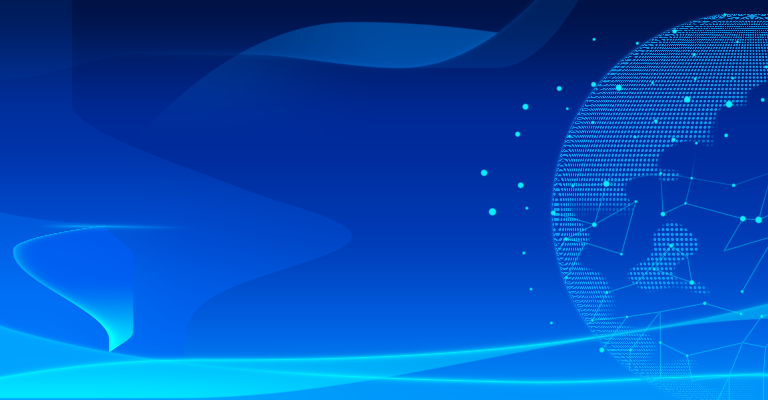
Give the GLSL for this background, as a WebGL 1 fragment shader.

```glsl
precision highp float;
// Blue technology backdrop: silky veils, glowing waves and a dotted globe with a node network.
uniform vec2 u_resolution;

const vec3 CYAN = vec3(0.0, 0.95, 1.0);
const vec3 AZURE = vec3(0.0, 0.5, 1.0);
const vec2 GLOBE = vec2(1.88, 0.47);
const float RADIUS = 0.5;
const float CELL = 0.085;

float pixel;

float hash(vec2 p) {
  return fract(sin(dot(p, vec2(127.1, 311.7))) * 4375.85);
}

// Antialiased step: 1 where d is positive.
float inside(float d) {
  return smoothstep(-pixel, pixel, d);
}

float glow(float d, float width) {
  return exp(-abs(d) / width);
}

float bell(float d, float width) {
  return exp(-d * d / (width * width));
}

float segment(vec2 p, vec2 a, vec2 b) {
  vec2 ab = b - a;
  return length(p - a - ab * clamp(dot(p - a, ab) / dot(ab, ab), 0.0, 1.0));
}

vec2 site(vec2 id) {
  return (id + 0.15 + 0.7 * vec2(hash(id), hash(id + 37.0))) * CELL;
}

vec3 sky(float y) {
  vec3 c = mix(vec3(0.0, 0.53, 0.97), vec3(0.0, 0.38, 0.89), smoothstep(0.0, 0.22, y));
  c = mix(c, vec3(0.0, 0.23, 0.71), smoothstep(0.14, 0.44, y));
  c = mix(c, vec3(0.0, 0.165, 0.6), smoothstep(0.38, 0.68, y));
  return mix(c, vec3(0.0, 0.07, 0.27), smoothstep(0.66, 1.02, y));
}

// Translucent ribbons along the top.
vec3 topVeils(vec3 c, vec2 p) {
  float rise = max(0.88 - p.x, 0.0), drop = max(p.x - 0.88, 0.0);
  float crest = 0.945 - rise * rise - 0.2 * drop * drop;
  float bend = max(p.x - 1.0, 0.0), hook = max(p.x - 1.24, 0.0);
  float belly = 0.8 + 0.065 * smoothstep(0.0, 0.35, p.x)
    - 0.035 * smoothstep(0.6, 1.0, p.x) + 1.47 * bend * bend;
  float tail = 0.83 + 4.0 * hook * hook;
  float under = inside(crest - p.y), over = inside(p.y - belly);
  float veil = under * over * (0.3 + 0.3 * smoothstep(0.5, 1.0, p.x));
  veil += under * (1.0 - over) * 0.22 * smoothstep(0.62, 0.85, p.y) * (1.0 - smoothstep(0.5, 0.95, p.x));
  veil += over * (1.0 - under) * 0.12 * (1.0 - smoothstep(0.8, 1.3, p.x)) * smoothstep(1.0, 0.8, p.y + 0.0) * 0.5;
  veil += inside(p.y - tail) * (1.0 - over) * 0.16 * smoothstep(0.9, 1.15, p.x);
  veil += 0.16 * glow(p.y - belly, 0.006) * smoothstep(0.1, 0.7, p.x);
  return mix(c, vec3(0.0, 0.43, 0.82), veil);
}

// Soft folds and the curling scarf on the left.
vec3 leftFolds(vec3 c, vec2 p) {
  float fold = 0.46 + 0.42 * bell(p.y - 0.41, 0.115) - 0.28 * smoothstep(0.53, 0.74, p.y);
  float depth = 1.0 - smoothstep(0.22, 0.72, p.y);
  c = mix(c, vec3(0.0, 0.4, 0.98), inside(fold - p.x) * (0.1 + 0.5 * depth) * (1.0 - 0.5 * smoothstep(0.3, 0.9, p.x)));
  float shelf = 0.43 + 0.04 * exp(-p.x * 6.0);
  c = mix(c, AZURE, 0.55 * inside(shelf - p.y) * (1.0 - smoothstep(0.1, 0.5, p.x)) * (1.0 - 0.5 * smoothstep(0.2, 0.45, p.y)));
  float curl = max(p.y - 0.375, 0.0);
  float left = 0.033 + 0.24 * (1.0 - smoothstep(0.15, 0.37, p.y)) + 60.0 * curl * curl;
  float right = 0.26 + 0.073 * smoothstep(0.1, 0.17, p.y) - 0.07 * smoothstep(0.36, 0.44, p.y);
  float scarf = inside(p.x - left) * inside(right - p.x) * inside(p.y - 0.105) * inside(0.436 - p.y);
  c = mix(c, vec3(0.0, 0.36, 0.96), 0.65 * scarf);
  float heat = 1.0 - smoothstep(0.12, 0.31, p.y);
  c = mix(c, CYAN, scarf * (heat * 0.85 + 0.6 * glow(p.x - left, 0.014)));
  float rim = glow(p.y - 0.435 + 0.02 * p.x * p.x, 0.004);
  return mix(c, vec3(0.0, 0.68, 1.0), 0.8 * rim * smoothstep(0.08, 0.2, p.x) * (1.0 - smoothstep(0.25, 0.5, p.x)));
}

// Crossing light waves along the bottom.
vec3 bottomWaves(vec3 c, vec2 p) {
  float fall = 0.035 + 0.15 * exp(-p.x * 2.1) + 0.025 * smoothstep(1.3, 1.92, p.x);
  float before = max(0.5 - p.x, 0.0) * 2.0;
  float lift = 0.1 - 0.045 * before * before + 0.14 * pow(max(p.x - 0.5, 0.0) / 1.42, 2.5);
  float base = 0.005 + 0.2 * smoothstep(0.45, 2.0, p.x);
  float west = 1.0 - smoothstep(0.2, 1.3, p.x);
  c = mix(c, vec3(0.0, 0.68, 1.0), inside(fall - p.y) * (0.35 + 0.45 * west));
  float band = inside(lift - p.y) * inside(p.y - base);
  c = mix(c, vec3(0.0, 0.8, 1.0), band * (0.55 + 0.25 * west));
  c = mix(c, CYAN, 0.75 * band * west * (1.0 - smoothstep(0.0, 0.1, p.y)));
  c = mix(c, CYAN, 0.9 * glow(p.y - lift, 0.005) * (1.0 - 0.65 * smoothstep(1.4, 1.8, p.x)));
  return mix(c, CYAN, glow(p.y - fall, 0.005) * (0.3 + 0.65 * smoothstep(0.5, 0.9, p.x)));
}

// Continents as dots on a latitude and longitude grid.
vec3 dottedGlobe(vec3 c, vec2 p) {
  vec2 q = (p - GLOBE) / RADIUS;
  float r = length(q), z = sqrt(max(1.0 - r * r, 0.0));
  vec2 grid = fract(vec2(atan(q.x, z + 0.001), asin(clamp(q.y, -1.0, 1.0))) / 0.025) - 0.5;
  float wiggle = 0.07 * sin(q.x * 17.0 + 2.0 * sin(q.y * 13.0)) + 0.05 * sin(q.y * 29.0 + q.x * 9.0);
  float land = smoothstep(-0.02, 0.02, q.y - 0.64 - 0.94 * q.x + wiggle) * smoothstep(-0.05, 0.1, q.y);
  land = max(land, smoothstep(0.83, 0.88, r + wiggle * 0.5) * smoothstep(0.1, -0.2, q.x + 0.0));
  land = max(land, smoothstep(0.02, -0.02, length((q + vec2(0.42, 0.24)) * vec2(1.0, 0.8)) - 0.13 + wiggle));
  float dots = 1.0 - smoothstep(0.2, 0.45, length(grid));
  float disc = inside((1.0 - r) * RADIUS);
  c = mix(c, vec3(0.05, 0.68, 1.0), 0.85 * dots * land * disc);
  return mix(c, vec3(0.0, 0.6, 1.0), 0.4 * glow(r - 1.0, 0.006) * smoothstep(0.0, -0.5, q.x));
}

// Glowing nodes around the globe, linked across its lower half.
vec3 network(vec3 c, vec2 p) {
  vec2 home = floor(p / CELL);
  float nodes = 0.0, links = 0.0;
  for (int j = -1; j <= 1; j++) {
    for (int i = -1; i <= 1; i++) {
      vec2 id = home + vec2(i, j), a = site(id);
      float away = length(a - GLOBE) - RADIUS;
      float density = 0.78 * (1.0 - smoothstep(0.04, 0.27, away)) * step(0.07, a.y) * step(a.y, 0.97);
      float size = 0.003 + 0.006 * pow(hash(id + 5.0), 3.0);
      nodes = max(nodes, step(hash(id + 11.0), density) * inside(size - length(p - a)));
      float line = min(segment(p, a, site(id + vec2(1, 0))) + step(0.65, hash(id + 19.0)),
        segment(p, a, site(id + vec2(hash(id) > 0.5 ? 1.0 : 0.0, 1))) + step(0.6, hash(id + 23.0)));
      links = max(links, inside(0.0008 - line));
    }
  }
  float lower = inside(RADIUS - length(p - GLOBE)) * (1.0 - smoothstep(0.45, 0.65, p.y));
  return mix(c, CYAN, max(nodes, 0.55 * links * lower));
}

void main() {
  pixel = 1.0 / u_resolution.y;
  vec2 p = gl_FragCoord.xy / u_resolution.y;
  p.x *= 1.92 * u_resolution.y / u_resolution.x;
  vec3 c = topVeils(sky(p.y), p);
  c = bottomWaves(leftFolds(c, p), p);
  c = network(dottedGlobe(c, p), p);
  gl_FragColor = vec4(c, 1.0);
}
```
